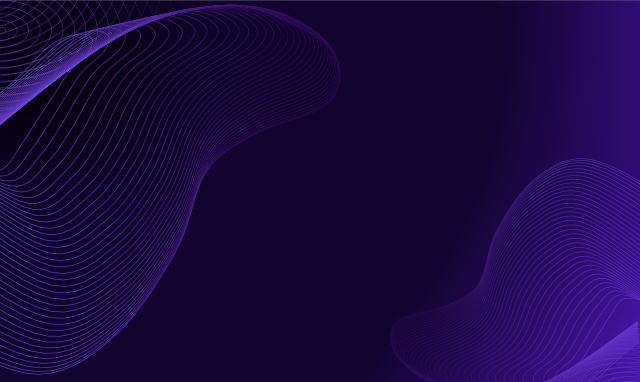
This background is drawn by a Shadertoy shader. Its source:

```glsl
// Two ribbons of fine violet lines on a deep indigo ground with a glow at right.
// Each ribbon blends three guide splines into a sheet of lines; the second
// ribbon is the same sheet, turned and shrunk by an affine map.

const vec3 GROUND = vec3(0.066, 0.012, 0.175);
const vec3 SHADE = vec3(0.022, 0.004, 0.065);
const vec3 GLOW_TOP = vec3(0.185, 0.050, 0.460);
const vec3 GLOW_LOW = vec3(0.280, 0.085, 0.660);
const vec3 LINE_NEAR = vec3(0.440, 0.260, 0.880);
const vec3 LINE_FAR = vec3(0.300, 0.060, 0.500);
const vec3 RIM = vec3(0.50, 0.47, 0.58);

const int LINES = 36;           // lines in one sheet
const int STEPS = 7;            // straight pieces in one spline span
const int KNOTS = 14;
const float LINE_WIDTH = 0.0019;
const float RIM_WIDTH = 0.0018;
const float RING_GAP = 0.030;

// Second ribbon: where its crest lies, and how it is turned
const vec2 CREST = vec2(1.528, 0.585);
const vec2 PIVOT = vec2(0.109, 0.020);
const mat2 TURN = mat2(-0.703, 0.070, 0.056, -0.673);
const float TURN_SCALE = 0.69;

// Guide splines, in hundredths of the canvas height
const vec2 OUTER[KNOTS] = vec2[KNOTS](
    vec2(-33, 28), vec2(-15, 12), vec2(10, 2), vec2(30, 12), vec2(46, 34),
    vec2(54, 55), vec2(67, 65), vec2(86, 73), vec2(88, 85), vec2(76, 94),
    vec2(59, 98.5), vec2(33, 92), vec2(-4, 64), vec2(-26, 43));
const vec2 MIDDLE[KNOTS] = vec2[KNOTS](
    vec2(-26, 56), vec2(-13, 49), vec2(13, 33), vec2(29, 40), vec2(40, 54),
    vec2(47, 70), vec2(55, 79), vec2(68, 87), vec2(70, 93), vec2(60, 98),
    vec2(43, 96), vec2(24, 87), vec2(-4, 67), vec2(-26, 50));
const vec2 INNER[KNOTS] = vec2[KNOTS](
    vec2(-22, 59), vec2(-10, 56), vec2(0, 55.4), vec2(5.5, 62), vec2(10, 69),
    vec2(14, 75), vec2(18, 81), vec2(23, 86), vec2(24, 90), vec2(20, 91),
    vec2(13, 88), vec2(6, 81), vec2(-4, 72), vec2(-22, 56));

// Knot of the line at blend k: quadratic through the three guides
vec2 knot(int i, float k) {
    return 0.01 * (OUTER[i] * (1.0 - k) * (1.0 - 2.0 * k)
                 + MIDDLE[i] * 4.0 * k * (1.0 - k)
                 + INNER[i] * k * (2.0 * k - 1.0));
}

vec2 catmullRom(vec2 a, vec2 b, vec2 c, vec2 d, float t) {
    return b + 0.5 * t * (c - a + t * (2.0 * a - 5.0 * b + 4.0 * c - d
             + t * (3.0 * (b - c) + d - a)));
}

float segmentDistance(vec2 p, vec2 a, vec2 b) {
    vec2 ab = b - a;
    float h = clamp(dot(p - a, ab) / max(dot(ab, ab), 1e-8), 0.0, 1.0);
    return length(p - a - ab * h);
}

// Share of a pixel covered by a thin line at distance d
float coverage(float d, float width) {
    float pixel = 1.0 / iResolution.y;
    float c = clamp(0.5 + (0.5 * width - d) / pixel, 0.0, 1.0);
    return min(c, width / pixel);
}

float lineDistance(vec2 p, float k) {
    float nearest = 1.0;
    vec2 a = knot(0, k), b = knot(1, k), c = knot(2, k);
    for (int i = 3; i < KNOTS; i++) {
        vec2 d = knot(i, k);
        // Skip spans whose padded box is away from the point
        vec2 outside = abs(p - 0.5 * (b + c)) - 0.5 * abs(c - b);
        if (max(outside.x, outside.y) < 0.25 * length(c - b) + 0.015) {
            vec2 from = b;
            for (int s = 1; s <= STEPS; s++) {
                vec2 to = catmullRom(a, b, c, d, float(s) / float(STEPS));
                nearest = min(nearest, segmentDistance(p, from, to));
                from = to;
            }
        }
        a = b; b = c; c = d;
    }
    return nearest;
}

// Opacity of a sheet and of the oval mesh behind its fold
float ribbon(vec2 p, float scale) {
    if (p.x > 0.96 || p.y < -0.05) return 0.0;
    float clear = 1.0;
    for (int i = 0; i < LINES; i++) {
        float k = pow(float(i) / float(LINES - 1), 1.3);
        clear *= 1.0 - 0.8 * coverage(lineDistance(p, k) * scale, LINE_WIDTH);
    }
    float fold = 0.674 + p.x - 0.8 * p.x * p.x;
    float behind = smoothstep(0.0, 0.02, p.y - fold) * smoothstep(0.55, 0.2, p.x);
    for (int j = 0; j < 2; j++) {
        vec2 v = p - mix(vec2(0.0, 0.92), vec2(-0.10, 1.05), float(j));
        float r = length(v * vec2(1.0, 1.7));
        float slope = length(v * vec2(1.0, 2.89)) / max(r, 0.001);
        float d = abs(fract(r / RING_GAP) - 0.5) * RING_GAP / slope;
        clear *= 1.0 - 0.55 * behind * coverage(d * scale, LINE_WIDTH);
    }
    return 1.0 - clear;
}

vec3 lineColor(float x) {
    return mix(LINE_NEAR, LINE_FAR, smoothstep(0.05, 0.85, x));
}

void mainImage(out vec4 fragColor, in vec2 fragCoord) {
    vec2 p = fragCoord / iResolution.y;
    float right = iResolution.x / iResolution.y;

    // Ground: shade at upper left, glow with a bowed border at right
    float shade = smoothstep(0.52, 0.08, length((p - vec2(0.13, 0.82)) * vec2(1.0, 1.15)));
    vec3 color = mix(GROUND, SHADE, shade);
    float border = 1.28 - 0.40 * (1.0 - p.y) * (1.0 - p.y);
    float glow = pow(clamp((p.x - border) / (right - border), 0.0, 1.0), 1.2);
    color = mix(color, mix(GLOW_LOW, GLOW_TOP, smoothstep(0.0, 0.6, p.y)), glow);

    // Ribbons, fading towards their tips
    float fade = mix(1.0, 0.5, smoothstep(0.15, 0.85, p.x));
    color = mix(color, lineColor(p.x), fade * ribbon(p, 1.0));
    vec2 q = PIVOT + inverse(TURN) * (p - CREST);
    fade = mix(0.65, 0.35, smoothstep(0.1, 0.85, q.x));
    color = mix(color, lineColor(q.x), fade * ribbon(q, TURN_SCALE));

    // Pale rim along the top
    color = mix(color, RIM, coverage(1.0 - p.y, RIM_WIDTH));
    fragColor = vec4(color, 1.0);
}
```
